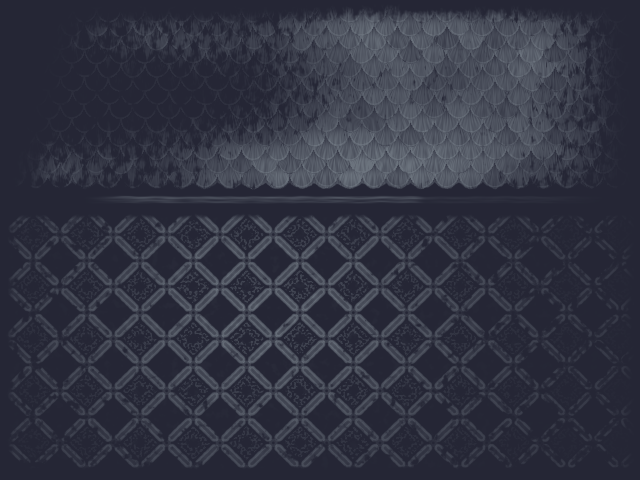
Write a Shadertoy shader that draws this pattern.

```glsl
#define NIGHT vec3(0.145, 0.150, 0.208)
#define SILVER vec3(0.420, 0.450, 0.490)
#define SCALE_WIDTH 0.0503
#define ROW_STEP 0.57
#define EAVE 0.611
#define RAIL_Y 0.584
#define NODE vec2(0.5694, 0.5113)
#define PITCH vec2(0.1111, 0.1085)
#define BAR_RADIUS 0.095
#define WEAR 0.5

float hash(vec2 p) {
    p = fract(p * vec2(0.1031, 0.1137));
    p += dot(p, p.yx + 33.33);
    return fract((p.x + p.y) * p.x * 17.0);
}

// Gradient noise, roughly -0.7 to 0.7
float corner(vec2 cell, vec2 offset) {
    float angle = 6.2832 * hash(cell);
    return dot(vec2(cos(angle), sin(angle)), offset);
}

float noise(vec2 p) {
    vec2 i = floor(p), f = p - i, e = vec2(1, 0);
    vec2 w = f * f * f * (f * (f * 6.0 - 15.0) + 10.0);
    return mix(mix(corner(i, f), corner(i + e, f - e), w.x),
               mix(corner(i + e.yx, f - e.yx), corner(i + 1.0, f - 1.0), w.x), w.y);
}

float fbm(vec2 p) {
    return noise(p) + 0.5 * noise(p * 2.1 + 7.0) + 0.25 * noise(p * 4.3 + 19.0);
}

float glow(vec2 p, vec2 centre, vec2 spread) {
    vec2 q = (p - centre) / spread;
    return exp(-dot(q, q));
}

float stroke(float d, float width, float aa) {
    return 1.0 - smoothstep(width, width + aa, abs(d));
}

// Overlapping roof scales with round lower rims
float scales(vec2 p, float px) {
    float grain = fbm(p * vec2(60.0, 38.0));
    float light = 0.70 * glow(p, vec2(0.79, 0.94), vec2(0.20, 0.08))
                + 0.60 * glow(p, vec2(1.09, 0.90), vec2(0.16, 0.12))
                + 0.80 * glow(p, vec2(0.68, 0.65), vec2(0.36, 0.085))
                + 0.45 * glow(p, vec2(1.02, 0.72), vec2(0.26, 0.12))
                + 0.35 * glow(p, vec2(0.36, 0.92), vec2(0.22, 0.06))
                + 0.40 * glow(p, vec2(0.75, 0.81), vec2(0.20, 0.09))
                + 0.30 * glow(p, vec2(0.12, 0.65), vec2(0.12, 0.05));
    light = min(light, 0.95);

    // The highest row that covers the point wins
    vec2 q = (p - vec2(0.0, EAVE)) / SCALE_WIDTH, local = vec2(0), id = vec2(0);
    q += 0.07 * vec2(noise(q * 1.3), noise(q * 1.3 + 40.0));
    float top = ceil(q.y / ROW_STEP) + 1.0, rim = 0.0;
    for (int k = 0; k < 3; k++) {
        float row = top - float(k);
        float x = q.x - 0.5 * mod(row, 2.0);
        id = vec2(round(x), row);
        local = vec2(x - id.x, q.y - row * ROW_STEP);
        rim = length(local / vec2(0.52, 0.62));
        if (rim < 1.0 || local.y > 0.0) break;
    }

    // Fan ribs, tip light, shaded root and thin rim
    float fan = atan(local.x, 0.75 - local.y);
    float ribs = noise(vec2(fan * 16.0, local.y * 1.5) + id * 9.0);
    float body = mix(0.30, 0.95, smoothstep(0.55, -0.15, local.y));
    body *= 0.72 + 0.45 * hash(id + 50.0) + 0.45 * ribs;
    float chip = smoothstep(-0.25, 0.12, light - 0.35 + WEAR * grain + 0.2 * ribs);
    float edge = stroke(rim - 0.95, 0.025, px / SCALE_WIDTH * 2.0) * step(local.y, 0.1);
    float gap = smoothstep(1.0, 0.86, rim) + step(0.0, local.y);
    float tone = light * body * chip * mix(0.6, 1.0, min(gap, 1.0));
    tone += edge * (0.10 + 0.30 * light) * smoothstep(-0.4, 0.2, grain + 0.15);

    // Ragged outline of the roof
    float ragged = 0.025 * grain;
    float left = 0.02 + 0.28 * (p.y - EAVE);
    float sides = smoothstep(left, left + 0.10, p.x + ragged)
                * smoothstep(1.32, 1.23, p.x + ragged);
    float scallop = 0.012 * abs(sin(3.1416 * p.x / SCALE_WIDTH));
    float lower = EAVE + 0.008 - scallop + 0.15 * ragged;
    return tone * sides * smoothstep(lower - px, lower + px, p.y)
         * smoothstep(0.985, 0.955, p.y + ragged);
}

// Worn beam between roof and lattice
float rail(vec2 p, float px) {
    float worn = noise(p * vec2(22.0, 260.0));
    float span = smoothstep(0.17, 0.30, p.x) * mix(1.0, 0.28, smoothstep(0.86, 0.89, p.x))
               * smoothstep(1.27, 1.10, p.x);
    float d = p.y - RAIL_Y + 0.0015 * noise(p * vec2(30.0, 1.0));
    return span * (stroke(d, 0.005, 2.0 * px) * (0.24 + 0.3 * worn)
                 + stroke(d - 0.004, 0.0006, 1.5 * px) * 0.22);
}

// Diagonal bars, joints and curled ornaments in alternate cells
float lattice(vec2 p, float px) {
    vec2 u = (p - NODE) / PITCH * vec2(1, -1);
    vec2 c = vec2(u.x + u.y, u.x - u.y), cell = floor(c);
    vec2 f = abs(c - round(c));
    float aa = 1.5 * px / (0.7 * PITCH.x);
    float light = glow(p, vec2(0.56, 0.36), vec2(0.46, 0.36));
    float grain = fbm(p * 48.0);
    float worn = smoothstep(-0.45, 0.1, grain + 0.7 * light - 0.2);

    vec2 ends = max(0.20 - f, 0.0);
    float bar = min(length(vec2(ends.x, f.y)), length(vec2(ends.y, f.x))) - BAR_RADIUS;
    bar += 0.012 * noise(p * 130.0);
    float fill = 1.0 - smoothstep(-aa, aa, bar);
    float ridge = stroke(bar + 0.065, 0.008, aa);
    float tone = fill * light * worn * (0.40 + 0.15 * grain + 0.12 * ridge);
    tone += stroke(bar + 0.018, 0.012, aa) * worn * (0.20 + 0.22 * light);
    tone += stroke(length(f) - 0.075, 0.018, aa) * worn * 0.40 * light;

    vec2 s = abs(c - cell - 0.5);
    float ring = max(s.x, s.y);
    float curl = length(fract(s * 8.0 + 0.12 * noise(c * 9.0)) - 0.5) - 0.31;
    float ornate = 1.0 - mod(cell.x - cell.y, 2.0);
    float band = smoothstep(0.10, 0.14, ring) * smoothstep(0.34, 0.31, ring);
    float broken = smoothstep(-0.15, 0.2, noise(c * 13.0));
    tone += ornate * band * light * broken * stroke(curl, 0.07, 8.0 * aa) * 0.42;
    tone += 0.05 * light * smoothstep(0.1, 0.6, grain);

    vec2 inside = smoothstep(vec2(0.012, 0.022), vec2(0.035, 0.032), p + 0.006 * grain)
                * smoothstep(vec2(1.325, 0.554), vec2(1.29, 0.542), p + 0.006 * grain);
    return tone * inside.x * inside.y;
}

void mainImage(out vec4 fragColor, in vec2 fragCoord) {
    vec2 p = fragCoord / iResolution.y;
    float px = 1.0 / iResolution.y;
    float tone = scales(p, px) + rail(p, px) + lattice(p, px);
    fragColor = vec4(mix(NIGHT, SILVER, clamp(tone, 0.0, 1.0)), 1.0);
}
```
